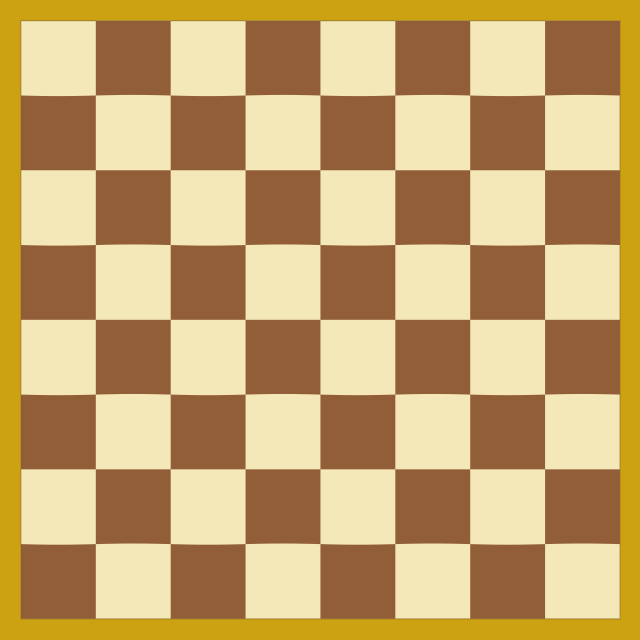
This pattern is drawn by a Shadertoy shader. Its source:

```glsl
// An eight by eight checkerboard in cream and brown inside a plain ochre frame.
// Each axis gives a signed stripe wave; their product picks the square colour.
// A slight sine bow on alternate rows makes the horizontal edges hand-cut.

// Signed distance to the nearest stripe edge, positive in even cells.
float stripe(float x) {
    return 0.5 - abs(mod(x + 0.5, 2.0) - 1.0);
}

// Stripe sign from -1 to 1, smoothed over one pixel.
float softSign(float d, float pixel) {
    return clamp(2.0 * d / pixel, -1.0, 1.0);
}

float boxDistance(vec2 p, vec2 halfSize) {
    vec2 d = abs(p) - halfSize;
    return max(d.x, d.y);
}

void mainImage(out vec4 fragColor, in vec2 fragCoord) {
    float pixel = 1.0 / min(iResolution.x, iResolution.y);
    vec2 uv = (fragCoord - 0.5 * iResolution.xy) * pixel + 0.5;

    vec3 cream = vec3(0.96, 0.91, 0.72);
    vec3 brown = vec3(0.57, 0.37, 0.22);
    vec3 ochre = vec3(0.80, 0.63, 0.07);

    // Board coordinates, one unit per square
    vec2 center = vec2(0.5007, 0.5003);
    vec2 halfSize = vec2(0.468, 0.4673);
    vec2 cellSize = halfSize / 4.0;
    vec2 board = (uv - center + halfSize) / cellSize;

    // Cream squares swell a little across every odd row boundary
    float rowWeight = 0.5 - 0.5 * cos(3.14159 * board.y);
    board.y += 0.008 * rowWeight * sin(3.14159 * board.x);

    // Squares
    float parity = softSign(stripe(board.x), pixel / cellSize.x)
                 * softSign(stripe(board.y), pixel / cellSize.y);
    vec3 color = mix(cream, brown, 0.5 + 0.5 * parity);

    // Frame and the faint seam where it meets the squares
    float edge = boxDistance(uv - center, halfSize);
    color = mix(color, ochre, clamp(edge / pixel + 0.5, 0.0, 1.0));
    float seam = 1.0 - smoothstep(0.0, 0.0006 + pixel, abs(edge));
    color = mix(color, vec3(0.45, 0.36, 0.16), 0.35 * seam);

    fragColor = vec4(color, 1.0);
}
```
